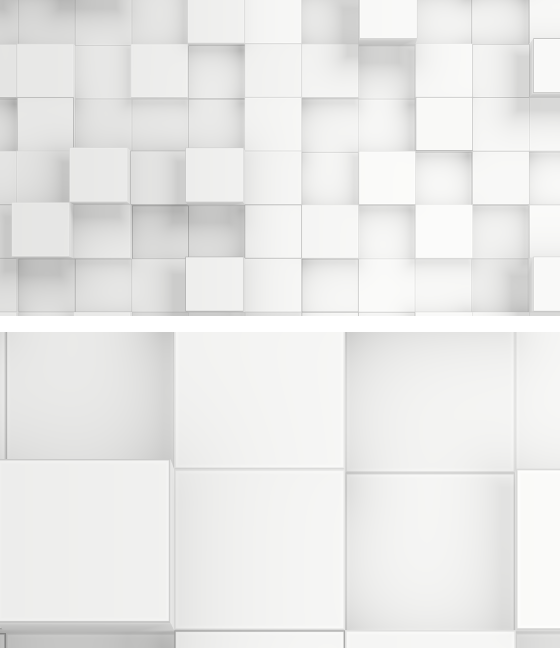
Top, the full canvas; bottom, a detail of the centre.
Write a WebGL 2 fragment shader that draws this background.

```glsl
#version 300 es
precision highp float;

uniform vec2 u_resolution;
out vec4 fragColor;

const vec2 PITCH = vec2(0.179, 0.1685);
const vec2 GRID_ORIGIN = vec2(0.060, 0.012);
const vec2 VANISHING_POINT = vec2(1.0, -0.1);
const vec3 WARM_WHITE = vec3(1.0, 1.0, 0.995);
const float EYE_DISTANCE = 2.8;
const int SAMPLES = 3;

struct Hit {
    vec2 cell;
    vec2 pos;
    float z;
    vec2 side; // axis of the visible side wall, zero on a front face
};

float hash(vec2 cell, float seed) {
    vec3 q = fract(vec3(cell, seed) * vec3(0.1031, 0.1130, 0.0973) + 0.37);
    q += dot(q, q.yzx + 33.33);
    return fract((q.x + q.y) * q.z);
}

// Most blocks sit on low levels; tall ones never share an edge.
float blockHeight(vec2 cell) {
    float r = hash(cell, 4.0);
    float alternate = mod(cell.x + cell.y, 2.0);
    float tall = alternate * step(0.74, r);
    return 0.012 * r + 0.013 * step(0.45, r) + 0.045 * tall;
}

vec2 cellCentre(vec2 cell) {
    return GRID_ORIGIN + (cell + 0.5) * PITCH;
}

vec2 cellAt(vec2 p) {
    return floor((p - GRID_ORIGIN) / PITCH);
}

// Finds the frontmost block along a perspective view ray.
Hit traceBlocks(vec2 p) {
    vec2 slope = (p - VANISHING_POINT) / EYE_DISTANCE + 1e-5;
    vec2 home = cellAt(p);
    Hit hit = Hit(home, p, -1.0, vec2(0.0));
    for (int j = -1; j <= 1; j++) {
        for (int i = -1; i <= 1; i++) {
            vec2 cell = home + vec2(i, j);
            vec2 offset = p - cellCentre(cell);
            vec2 a = (offset - 0.5 * PITCH) / slope;
            vec2 b = (offset + 0.5 * PITCH) / slope;
            vec2 exits = max(a, b);
            vec2 entries = min(a, b);
            float wall = min(exits.x, exits.y);
            float height = blockHeight(cell);
            float z = min(wall, height);
            if (z >= max(entries.x, entries.y) && z > hit.z) {
                vec2 axis = exits.x < exits.y ? vec2(1.0, 0.0) : vec2(0.0, 1.0);
                vec2 side = wall < height ? axis * sign(-slope) : vec2(0.0);
                hit = Hit(cell, p - slope * z, z, side);
            }
        }
    }
    return hit;
}

// Soft shade cast down and left by taller neighbours.
float shadowLight(vec2 pos, float z, vec2 home) {
    float light = 1.0;
    for (int j = -1; j <= 1; j++) {
        for (int i = -1; i <= 1; i++) {
            vec2 cell = home + vec2(i, j);
            float rise = max(blockHeight(cell) - z, 0.0);
            vec2 shift = rise * vec2(-0.75, -0.80);
            vec2 gap = abs(pos - cellCentre(cell) - shift) - 0.5 * PITCH;
            float reach = 0.020 + 0.6 * rise;
            float strength = 0.20 * rise / (rise + 0.022);
            light *= 1.0 - strength * exp(-length(max(gap, 0.0)) / reach);
        }
    }
    return light;
}

// Seams of uneven darkness, strongest below, with a pale bevel inside.
float edgeLight(vec2 pos, vec2 cell) {
    vec2 offset = pos - cellCentre(cell);
    vec2 inset = 0.5 * PITCH - abs(offset);
    float d = min(inset.x, inset.y);
    float lower = inset.y < inset.x ? step(offset.y, 0.0) : 0.0;
    float depth = 0.06 + 0.05 * lower + 0.28 * pow(hash(cell, 9.0), 4.0);
    float seam = 1.0 - smoothstep(0.0008, 0.0022, d);
    float bevel = smoothstep(0.0015, 0.0025, d) * (1.0 - smoothstep(0.0025, 0.006, d));
    return 1.0 - depth * seam + 0.015 * bevel;
}

// Walls facing down are darkest; walls facing right catch the light.
float wallLight(vec2 side) {
    return 1.0 + 0.03 * side.x - 0.02 * abs(side.x) - 0.09 * abs(side.y);
}

vec3 shade(vec2 p) {
    Hit hit = traceBlocks(p);
    float tone = mix(0.905, 0.980, smoothstep(0.0, 1.35, p.x));
    tone += 0.016 * (hash(hit.cell, 17.0) - 0.5);
    tone *= shadowLight(hit.pos, hit.z, hit.cell);
    bool front = dot(hit.side, hit.side) < 0.5;
    tone *= front ? edgeLight(hit.pos, hit.cell) : wallLight(hit.side);
    return WARM_WHITE * tone;
}

void main() {
    // Average a small grid of samples for smooth edges.
    vec3 colour = vec3(0.0);
    for (int j = 0; j < SAMPLES; j++) {
        for (int i = 0; i < SAMPLES; i++) {
            vec2 jitter = (vec2(i, j) + 0.5) / float(SAMPLES) - 0.5;
            colour += shade((gl_FragCoord.xy + jitter) / u_resolution.y);
        }
    }
    fragColor = vec4(colour / float(SAMPLES * SAMPLES), 1.0);
}
```
